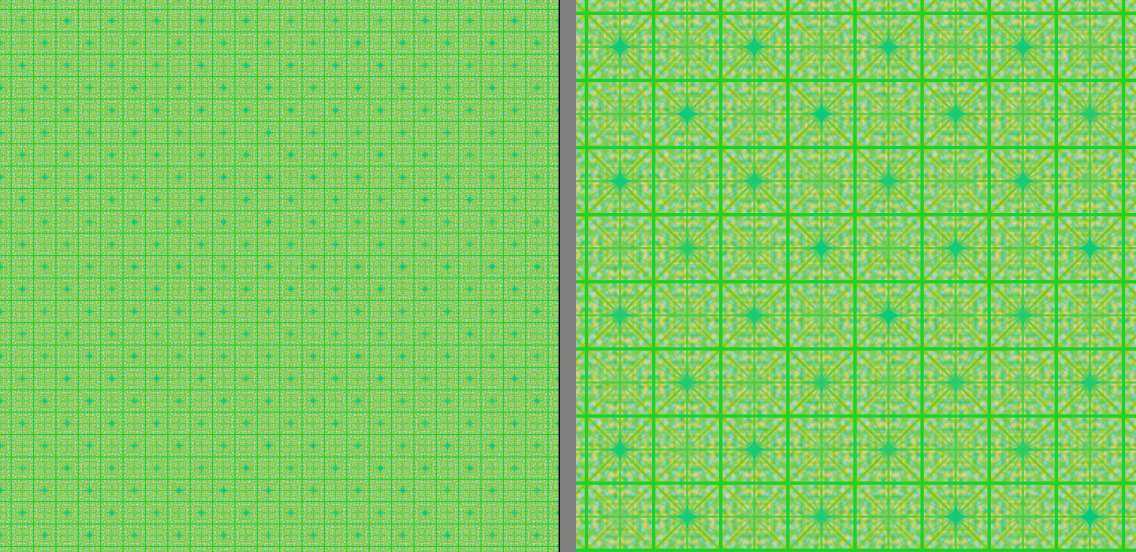
Left: the whole. Right: its middle third, enlarged.
Give the GLSL for this pattern, as a WebGL 2 fragment shader.

```glsl
#version 300 es
precision highp float;

uniform vec2 u_resolution;
out vec4 outColor;

const float CELLS_ACROSS = 25.03;
const float ROW_OFFSET = 0.75;
const float SPECKLE_SCALE = 14.0;
const float STRIP_START = 0.9975;

const vec3 BASE = vec3(0.59, 0.81, 0.47);
const vec3 GRID_GREEN = vec3(0.11, 0.82, 0.16);
const vec3 AXIS_GREEN = vec3(0.27, 0.80, 0.23);
const vec3 SPOKE_OLIVE = vec3(0.43, 0.79, 0.12);
const vec3 STAR_TEAL = vec3(0.03, 0.79, 0.50);
const vec3 STRIP_DARK = vec3(0.02, 0.03, 0.02);

float hash(vec2 p) {
  vec3 q = fract(vec3(p.xyx) * 0.1031);
  q += dot(q, q.yzx + 33.33);
  return fract((q.x + q.y) * q.z);
}

float cornerSlope(vec2 corner, vec2 offset) {
  float angle = 6.28319 * hash(corner);
  return dot(vec2(cos(angle), sin(angle)), offset);
}

float gradientNoise(vec2 p) {
  vec2 i = floor(p);
  vec2 f = p - i;
  vec2 u = f * f * (3.0 - 2.0 * f);
  vec2 e = vec2(1.0, 0.0);
  float low = mix(cornerSlope(i, f), cornerSlope(i + e.xy, f - e.xy), u.x);
  float high = mix(cornerSlope(i + e.yx, f - e.yx), cornerSlope(i + e.xx, f - e.xx), u.x);
  return mix(low, high, u.y);
}

// Coverage of a stroke at distance d from its centre line
float stroke(float d, float halfWidth, float pixel) {
  return clamp((halfWidth - abs(d)) / pixel + 0.5, 0.0, 1.0);
}

// Distance to a ray from the origin along dir
float rayDistance(vec2 p, vec2 dir) {
  vec2 n = normalize(dir);
  return abs(p.x * n.y - p.y * n.x);
}

// Concave four-pointed star
float starMask(vec2 q, float reach, float pixel) {
  float s = sqrt(q.x) + sqrt(q.y);
  return 1.0 - smoothstep(reach - pixel, reach + pixel, s * s);
}

// Red and blue vary while green stays nearly flat
vec3 speckle(vec2 folded, vec2 p) {
  vec2 fine = folded * SPECKLE_SCALE;
  float red = gradientNoise(fine + 3.3) + 0.35 * gradientNoise(p * 9.0);
  float blue = gradientNoise(fine + 41.7) + 0.35 * gradientNoise(p * 9.0 + 70.0);
  return vec3(0.55 * red, 0.05 * (red + blue), 0.62 * blue);
}

vec3 latticeColor(vec2 p, float pixel) {
  vec2 cell = floor(p + 0.5);
  vec2 q = abs(p - cell);
  vec2 folded = vec2(max(q.x, q.y), min(q.x, q.y));
  float hasStar = 1.0 - mod(cell.x + cell.y, 2.0);
  float strength = mix(0.55, 1.0, hash(cell + 17.0));

  vec3 color = BASE + speckle(folded, p);

  // Diagonal and half-slope spokes
  float diagonal = stroke(rayDistance(folded, vec2(1.0, 1.0)), 0.018, pixel);
  float slanted = stroke(rayDistance(folded, vec2(2.0, 1.0)), 0.014, pixel);
  float spokes = max(diagonal, 0.6 * slanted) * mix(0.6, 0.85, hasStar);
  color = mix(color, SPOKE_OLIVE, spokes);

  // Faint quarter lines, cell axes and bold cell borders
  float quarter = stroke(min(abs(q.x - 0.25), abs(q.y - 0.25)), 0.014, pixel);
  color = mix(color, AXIS_GREEN, 0.3 * quarter);
  color = mix(color, AXIS_GREEN, 0.8 * stroke(folded.y, 0.018, pixel));
  color = mix(color, GRID_GREEN, stroke(0.5 - folded.x, 0.025, pixel));

  // Star on every other node, with a soft halo
  float halo = 0.35 * exp(-dot(q, q) * 45.0);
  float star = max(starMask(q, 0.23, pixel), halo);
  return mix(color, STAR_TEAL, star * strength * hasStar);
}

void main() {
  vec2 uv = gl_FragCoord.xy / u_resolution.x;
  float pixel = CELLS_ACROSS / u_resolution.x;
  vec2 p = uv * CELLS_ACROSS - vec2(0.0, ROW_OFFSET);
  vec3 color = latticeColor(p, pixel);

  // Dark strip along the right edge
  float strip = clamp((uv.x - STRIP_START) * u_resolution.x + 0.5, 0.0, 1.0);
  color = mix(color, STRIP_DARK, strip);
  outColor = vec4(clamp(color, 0.0, 1.0), 1.0);
}
```
